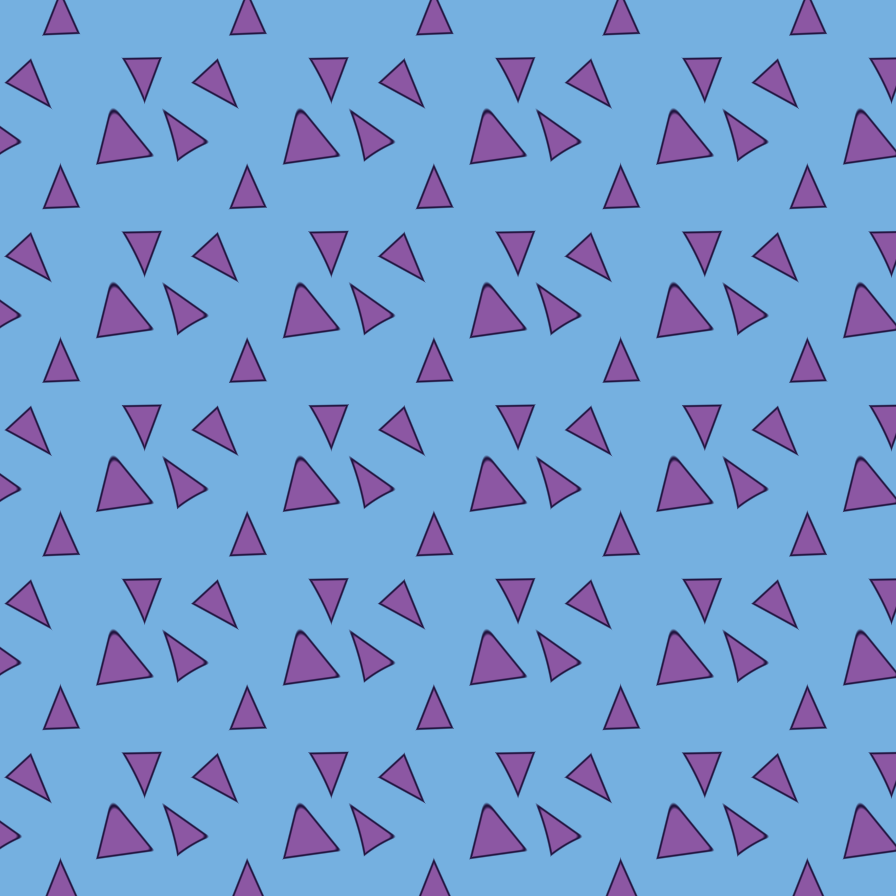
Give the GLSL for this pattern, as a three.js fragment shader.

```glsl
varying vec2 vUv;

// Lengths are in hundredths of the canvas side
const float CANVAS = 100.0;
const vec2 PERIOD = vec2(20.84, 19.38);
const float OUTLINE = 0.21;
const float SOFTNESS = 0.1;

const vec3 SKY = vec3(0.46, 0.69, 0.88);
const vec3 PURPLE = vec3(0.55, 0.34, 0.64);
const vec3 INK = vec3(0.13, 0.08, 0.25);

// Position relative to the nearest repeat of a centre
vec2 repeatAround(vec2 p, vec2 center) {
  return mod(p - center + 0.5 * PERIOD, PERIOD) - 0.5 * PERIOD;
}

// Signed distance to a side, bowed inwards at its middle
float sideDistance(vec2 p, vec2 a, vec2 b, float bow) {
  vec2 side = b - a;
  float t = clamp(dot(p - a, side) / dot(side, side), 0.0, 1.0);
  return dot(p - a, vec2(-side.y, side.x)) / length(side) + 4.0 * bow * t * (1.0 - t);
}

// Maximum with a blend of size k, which rounds a corner
float smoothMax(float a, float b, float k) {
  float h = max(k - abs(a - b), 0.0);
  return max(a, b) + 0.25 * h * h / max(k, 0.0001);
}

// Clockwise triangle; bows follow sides ab, bc, ca and rounding corners a, b, c
float triangle(vec2 p, vec2 a, vec2 b, vec2 c, vec3 bows, vec3 rounding) {
  float ab = sideDistance(p, a, b, bows.x);
  float bc = sideDistance(p, b, c, bows.y);
  float ca = sideDistance(p, c, a, bows.z);
  return max(smoothMax(ca, ab, rounding.x),
         max(smoothMax(ab, bc, rounding.y), smoothMax(bc, ca, rounding.z)));
}

// Distance to the five triangles of one repeat
float motif(vec2 p) {
  float upright = triangle(repeatAround(p, vec2(6.77, 78.91)),
    vec2(-0.03, 2.80), vec2(2.15, -2.07), vec2(-2.02, -2.24), vec3(0.0), vec3(0.0));
  float inverted = triangle(repeatAround(p, vec2(15.89, 91.67)),
    vec2(-2.27, 1.86), vec2(2.16, 1.94), vec2(0.25, -3.18), vec3(0.0, 0.0, 0.12), vec3(0.0));
  float leaning = triangle(repeatAround(p, vec2(3.26, 90.76)),
    vec2(0.20, 2.70), vec2(2.47, -2.84), vec2(-2.73, 0.0), vec3(0.0), vec3(0.0));
  float large = triangle(repeatAround(p, vec2(13.80, 84.24)),
    vec2(-1.37, 4.23), vec2(3.45, -1.69), vec2(-3.06, -2.60), vec3(0.0), vec3(1.2, 0.4, 0.0));
  float curved = triangle(repeatAround(p, vec2(20.44, 84.77)),
    vec2(-2.34, 3.12), vec2(2.99, -0.65), vec2(-0.65, -2.80),
    vec3(0.0, 0.15, 0.15), vec3(0.25, 0.5, 0.0));
  return min(min(min(upright, inverted), min(leaning, large)), curved);
}

// Soft coverage of the region with negative distance
float coverage(float d, float softness) {
  return 1.0 - smoothstep(-softness, softness, d);
}

void main() {
  float d = motif(vUv * CANVAS);
  vec3 color = mix(SKY, INK, coverage(d, SOFTNESS));
  color = mix(color, PURPLE, coverage(d + OUTLINE, SOFTNESS));
  gl_FragColor = vec4(color, 1.0);
}
```
